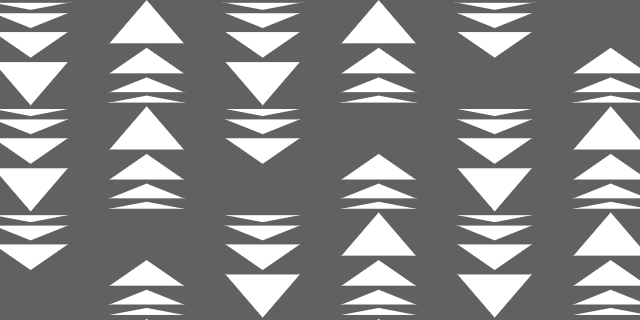
Write a Shadertoy shader that draws this pattern.

```glsl
const vec3 GREY = vec3(0.38);
const vec3 WHITE = vec3(1.0);

// Lengths are fractions of the canvas height
const float COLUMN_PITCH = 0.3625;
const float FIRST_CENTER = 0.0958;
const float ROW_PITCH = 0.3318;
const float STACK_SPAN = 0.3294;
const float HALF_WIDTH = 0.1159;
const float APEX[4] = float[4](0.0003, 0.1492, 0.2419, 0.2987);
const float HEIGHT[4] = float[4](0.1350, 0.0800, 0.0461, 0.0219);

// Signed distance to an isosceles triangle: apex at zero, base at y = height
float triangleDistance(vec2 p, float halfWidth, float height) {
    vec2 sideNormal = normalize(vec2(height, -halfWidth));
    float side = dot(vec2(abs(p.x), p.y), sideNormal);
    return max(side, p.y - height);
}

// Four triangles flattening away from the large one
float stackDistance(vec2 p, bool hasLarge) {
    float d = 1.0;
    for (int i = hasLarge ? 0 : 1; i < 4; i++) {
        d = min(d, triangleDistance(p - vec2(0.0, APEX[i]), HALF_WIDTH, HEIGHT[i]));
    }
    return d;
}

float patternDistance(vec2 p) {
    float column = floor((p.x - FIRST_CENTER) / COLUMN_PITCH + 0.5);
    float row = floor(p.y / ROW_PITCH);
    vec2 local = p - vec2(FIRST_CENTER + column * COLUMN_PITCH, row * ROW_PITCH);

    // Even columns point down
    if (mod(column, 2.0) < 0.5) local.y = STACK_SPAN - local.y;

    // The large triangle drops out along a diagonal of column pairs
    float emptyRow = 2.0 - floor(column / 2.0);
    bool hasLarge = mod(row - emptyRow, 3.0) > 0.5;
    return stackDistance(local, hasLarge);
}

void mainImage(out vec4 fragColor, in vec2 fragCoord) {
    float pixel = 1.0 / iResolution.y;
    vec2 p = vec2(fragCoord.x, iResolution.y - fragCoord.y) * pixel;
    float coverage = clamp(0.5 - patternDistance(p) / pixel, 0.0, 1.0);
    fragColor = vec4(mix(GREY, WHITE, coverage), 1.0);
}
```
